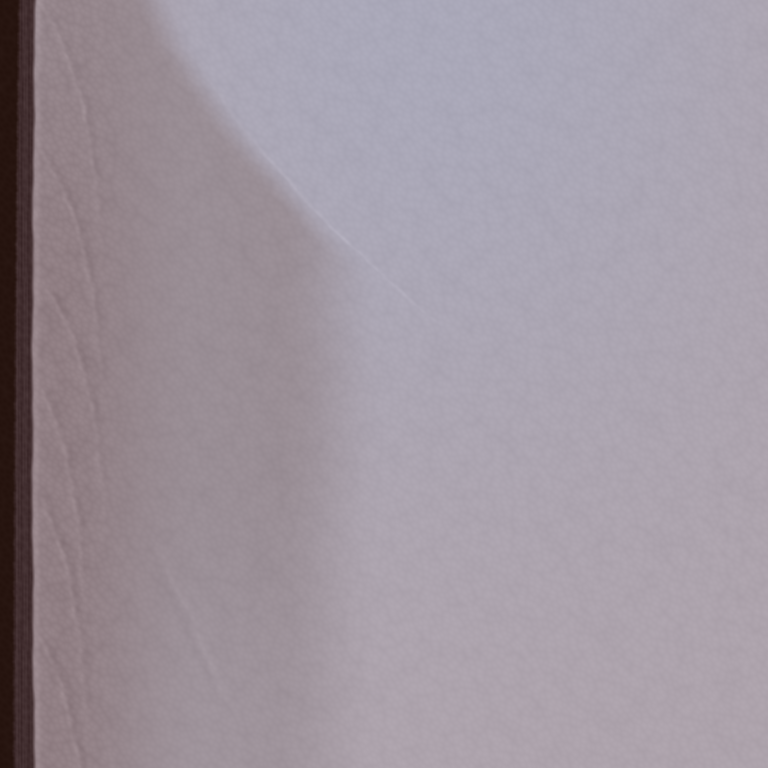
Give the GLSL for this texture, as a WebGL 1 fragment shader.

```glsl
precision highp float;
// Softly lit blank paper with a diagonal crease, rumpled left margin and dark spine.

uniform vec2 u_resolution;

#define PAPER_WARM vec3(0.676, 0.634, 0.667)
#define PAPER_COOL vec3(0.662, 0.657, 0.722)
#define SHADE vec3(0.597, 0.552, 0.580)
#define MARGIN vec3(0.555, 0.485, 0.503)
#define SPINE vec3(0.255, 0.180, 0.185)
#define GAP vec3(0.150, 0.080, 0.060)
#define GRAIN_SCALE 105.0
#define GRAIN_DEPTH 0.022
#define MOTTLE_DEPTH 0.016
#define CREASE_LIGHT 0.035
#define WRINKLE_DEPTH 0.042
#define WRINKLES 6

vec2 hash2(vec2 p) {
  p = vec2(dot(p, vec2(127.1, 311.7)), dot(p, vec2(269.5, 183.3)));
  return fract(sin(p) * 43758.5453);
}

// Distance to the nearest scattered cell centre.
float cellular(vec2 p) {
  vec2 cell = floor(p);
  float nearest = 2.0;
  for (int j = -1; j <= 1; j++) {
    for (int i = -1; i <= 1; i++) {
      vec2 corner = cell + vec2(float(i), float(j));
      nearest = min(nearest, distance(p, corner + hash2(corner)));
    }
  }
  return nearest;
}

// Irregular wobble in -1..1 from layered sines.
float wobble(float t) {
  return 0.5 * sin(t) + 0.3 * sin(t * 2.3 + 1.7) + 0.2 * sin(t * 4.9 + 0.6);
}

float below(float edge0, float edge1, float x) {
  return 1.0 - smoothstep(edge0, edge1, x);
}

// Bright ridge with a shadow on its right flank.
float ridge(float offset, float width) {
  float lit = offset / width;
  float dark = (offset - 1.8 * width) / (1.6 * width);
  return exp(-lit * lit) - 0.8 * exp(-dark * dark);
}

// Folds that leave the spine and bend downwards.
float wrinkles(vec2 p) {
  float sum = 0.0;
  for (int i = 0; i < WRINKLES; i++) {
    float id = float(i);
    vec2 vary = hash2(vec2(id, 4.0));
    float fall = 1.03 - id * 0.165 - 0.06 * vary.x - p.y;
    float reach = 0.07 + 0.05 * vary.y;
    float path = 0.043 + reach * (1.0 - exp(-max(fall, 0.0) / 0.13));
    path += 0.002 * wobble(p.y * 60.0 + id * 9.0);
    float visible = smoothstep(0.0, 0.04, fall) * below(0.12, 0.40, fall);
    float broken = 0.65 + 0.35 * wobble(p.y * 90.0 + id * 5.0);
    sum += visible * broken * ridge(p.x - path, 0.0035);
  }
  return sum;
}

void main() {
  vec2 p = gl_FragCoord.xy / u_resolution;
  float depth = 1.0 - p.y;

  // Paper light: cool glow at the top, warmer towards the bottom
  vec2 glow = (p - vec2(0.56, 1.0)) / vec2(0.50, 0.62);
  vec3 color = mix(PAPER_WARM, PAPER_COOL, exp(-dot(glow, glow)));

  // Shade left of the crease and of the soft vertical bend
  float creaseX = 0.21 + 0.50 * depth + 0.85 * depth * depth;
  float side = p.x - creaseX + 0.002 * wobble(p.y * 55.0);
  float shade = below(-0.045, 0.012, side);
  shade *= below(0.36, 0.50, p.x + 0.008 * wobble(p.y * 9.0));
  shade *= mix(0.72, 1.0, smoothstep(0.0, 0.4, p.y));
  color = mix(color, SHADE, shade);
  float margin = below(0.07, 0.27, p.x) * mix(0.95, 0.6, smoothstep(0.6, 1.0, p.y));
  color = mix(color, MARGIN, margin);

  // Main crease and a fainter one near the bottom
  float creaseSpan = smoothstep(0.03, 0.24, depth) * below(0.36, 0.45, depth);
  float creaseBreak = 0.65 + 0.35 * wobble(p.y * 75.0);
  color += CREASE_LIGHT * creaseSpan * creaseBreak * exp(-pow(side / 0.0035, 2.0));
  float lowX = 0.205 + 0.45 * (0.29 - p.y) + 0.003 * wobble(p.y * 40.0);
  float lowSpan = smoothstep(0.03, 0.14, p.y) * below(0.22, 0.34, p.y);
  color += 0.016 * lowSpan * ridge(lowX - p.x, 0.005);

  // Rumpled margin
  color += WRINKLE_DEPTH * wrinkles(p);

  // Fine grain slanted down to the right, over a wider mottle
  vec2 slant = vec2(p.x - p.y, 1.3 * (p.x + p.y)) * 0.72;
  float grain = cellular(slant * GRAIN_SCALE) - 0.5;
  float mottle = cellular(slant * GRAIN_SCALE * 0.3 + 7.0) - 0.5;
  float rough = 1.0 + 0.7 * below(0.08, 0.20, p.x);
  color -= rough * (GRAIN_DEPTH * grain + MOTTLE_DEPTH * mottle);

  // Lit paper edge, dark spine and the gap behind it
  float bow = p.y - 0.45;
  float edgeX = 0.042 + 0.012 * bow * bow + 0.0012 * wobble(p.y * 32.0);
  color += 0.035 * exp(-pow((p.x - edgeX - 0.005) / 0.004, 2.0));
  float streak = 0.025 * wobble(p.x * 620.0 + 0.5 * wobble(p.y * 20.0));
  vec3 spine = SPINE + streak + 0.04 * grain;
  color = mix(spine, color, smoothstep(edgeX - 0.003, edgeX + 0.003, p.x));
  float gapX = 0.018 + 0.007 * p.y * p.y + 0.001 * wobble(p.y * 210.0);
  vec3 gap = GAP + 0.02 * grain;
  color = mix(gap, color, smoothstep(gapX - 0.003, gapX + 0.003, p.x));

  gl_FragColor = vec4(clamp(color, 0.0, 1.0), 1.0);
}
```
